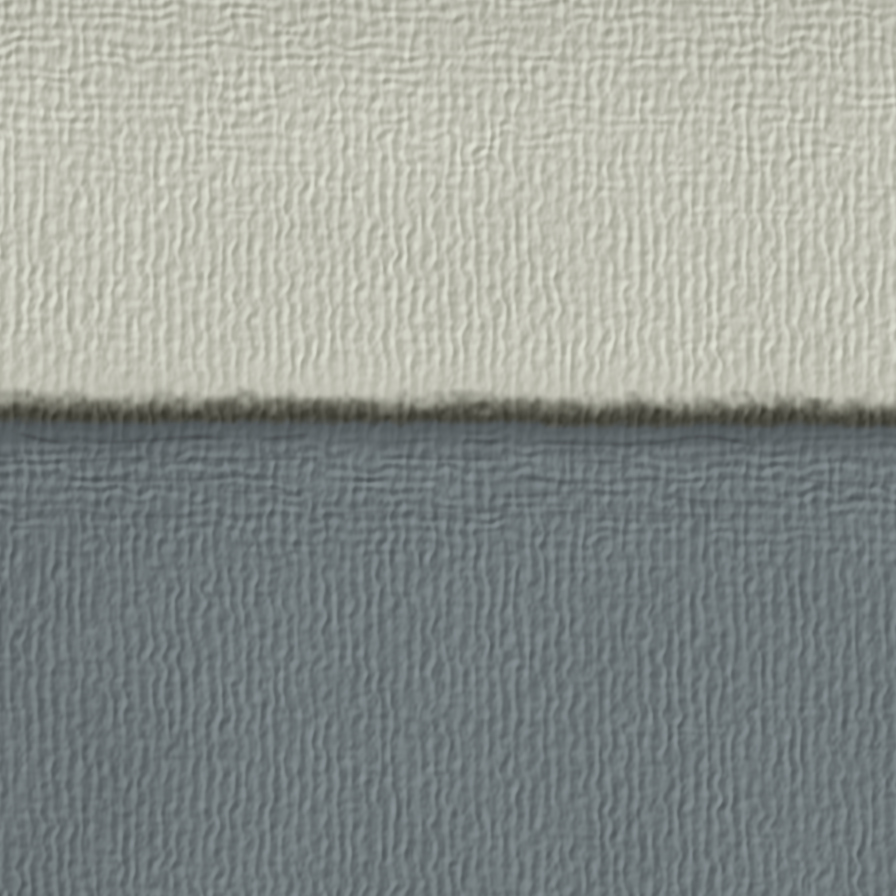
Write a Shadertoy shader that draws this texture.

```glsl
// Two woven cloths, pale above slate, meeting at a dark rolled horizontal fold.

float hash(vec2 p) {
    vec3 q = fract(vec3(p.xyx) * 0.1031);
    q += dot(q, q.yzx + 33.33);
    return fract((q.x + q.y) * q.z);
}

float noise(vec2 p) {
    vec2 i = floor(p), f = fract(p);
    f = f * f * (3.0 - 2.0 * f);
    return mix(mix(hash(i), hash(i + vec2(1, 0)), f.x),
               mix(hash(i + vec2(0, 1)), hash(i + vec2(1, 1)), f.x), f.y);
}

float fbm(vec2 p) {
    float sum = 0.0, amp = 0.5;
    for (int i = 0; i < 4; i++) {
        sum += amp * noise(p);
        p = p * 2.03 + 17.1;
        amp *= 0.5;
    }
    return sum;
}

// Centre line of the fold, sinking slightly to the right
float foldLine(float x) {
    return 0.544 - 0.006 * x + 0.003 * (noise(vec2(x * 9.0, 4.0)) - 0.5);
}

// How far the crosswise rows show, strongest near the upper cloth edges
float rowStrength(vec2 p) {
    float d = p.y - foldLine(p.x);
    return 0.15 + 0.6 * smoothstep(0.72, 0.98, p.y)
         + 0.65 * smoothstep(-0.2, -0.08, d) * smoothstep(-0.01, -0.04, d);
}

// Raised threads: broken upright ribs, crossed by irregular rows
float weaveHeight(vec2 p, float rows) {
    vec2 slow = vec2(noise(p * 5.0), noise(p * 4.0 + 9.0)) - 0.5;
    vec2 kink = vec2(noise(p * vec2(50, 64)), noise(p * vec2(46, 40) + 51.0)) - 0.5;
    vec2 thread = (p + kink * vec2(0.008, 0.011) + slow * 0.01) * vec2(66, 70);
    float rib = cos(6.2832 * thread.x);
    float row = cos(6.2832 * thread.y);
    float crossing = cos(3.1416 * thread.x) * cos(3.1416 * thread.y);
    float ribPatch = 0.45 + 1.1 * noise(p * vec2(50, 36) + 7.0);
    float rowPatch = 0.2 + 1.5 * noise(p * vec2(22, 60) + 31.0);
    float grain = noise(p * vec2(125, 90)) + 0.6 * noise(p * vec2(230, 170)) - 0.8;
    return 0.5 * (rib + 0.25 * rib * rib) * ribPatch * (1.1 - 0.5 * rows)
         + 0.55 * row * rowPatch * rows + 0.3 * crossing + 0.95 * grain;
}

void mainImage(out vec4 fragColor, in vec2 fragCoord) {
    vec2 uv = fragCoord / iResolution.xy;
    float d = uv.y - foldLine(uv.x);
    float fray = (noise(uv * vec2(65, 80)) + 0.6 * noise(uv * vec2(150, 130)) - 0.8) * 0.011;

    // Relief lit from the upper left, with deeper hollows than crests
    float rows = rowStrength(uv);
    float height = weaveHeight(uv, rows);
    float relief = height - weaveHeight(uv + vec2(-0.0026, 0.0024), rows);
    float shade = 1.25 * relief + 0.45 * height;
    shade = shade / (1.0 + 0.22 * abs(shade));
    shade -= 0.12 * shade * shade * step(shade, 0.0);
    float mottled = fbm(uv * 7.0) - 0.47;

    // Pale upper cloth, curling into shadow at its lower edge
    vec3 pale = vec3(0.753, 0.757, 0.705) + 0.025 * mottled;
    pale += vec3(0.078, 0.079, 0.083) * shade * mix(0.4, 1.0, smoothstep(0.01, 0.07, d));
    pale -= 0.025 * smoothstep(0.85, 1.0, uv.y);
    float curl = smoothstep(-0.006, 0.025, d + fray);
    pale = mix(vec3(0.31, 0.31, 0.27) + 0.055 * shade, pale, curl);

    // Slate lower cloth, with soft shade and broken creases below the fold
    vec3 slate = vec3(0.432, 0.466, 0.478) + 0.03 * mottled;
    slate += vec3(0.062, 0.064, 0.065) * shade * mix(0.5, 1.0, smoothstep(-0.02, -0.06, d));
    slate *= 0.96 + 0.04 * smoothstep(0.0, 0.35, uv.x);
    slate *= 1.0 - 0.2 * smoothstep(-0.06, -0.012, d);
    for (int i = 0; i < 5; i++) {
        float k = float(i);
        float wander = (noise(vec2(uv.x * 14.0, k * 7.3)) - 0.5) * 0.012;
        float crease = (d + 0.032 + 0.021 * k + wander) / 0.003;
        float broken = smoothstep(0.25, 0.7, noise(vec2(uv.x * 22.0 + 5.0, k * 3.7)));
        slate *= 1.0 - (0.15 - 0.015 * k) * broken * exp(-crease * crease);
    }

    // Join along the frayed edge, with a thin contact shadow
    vec3 color = mix(slate, pale, smoothstep(-0.019, -0.008, d + 0.4 * fray));
    float contact = (d + 0.009) / 0.007;
    color *= 1.0 - 0.1 * exp(-contact * contact);

    fragColor = vec4(clamp(color, 0.0, 1.0), 1.0);
}
```
